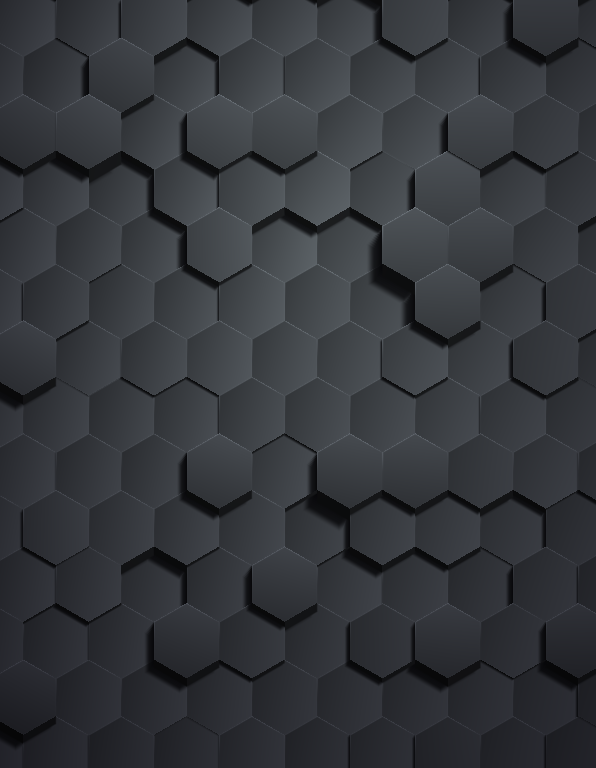
A Shadertoy shader for this pattern:

```glsl
const vec2 LATTICE = vec2(1.0, 1.7320508);

float hash(vec2 p) {
    vec3 h = fract(p.xyx * 0.1031);
    h += dot(h, h.yzx + 33.33);
    return fract((h.x + h.y) * h.z);
}

// Pointy-top hexagon, one unit between its vertical sides
float hexagon(vec2 p) {
    p = abs(p);
    return max(p.x, dot(p, vec2(0.5, 0.8660254))) - 0.5;
}

vec2 nearestCenter(vec2 p) {
    vec2 a = round(p / LATTICE) * LATTICE;
    vec2 b = (round(p / LATTICE - 0.5) + 0.5) * LATTICE;
    return dot(p - a, p - a) < dot(p - b, p - b) ? a : b;
}

// Shallow steps, some middling, a few tall and a few sunken cells
float cellHeight(vec2 center) {
    vec2 id = round(center * vec2(2.0, 1.1547005)) + 60.0;
    float kind = hash(id);
    float raised = 0.27 * step(0.66, kind) + 0.45 * step(0.83, kind);
    return 0.22 * hash(id + 17.0) + raised - 0.5 * step(kind, 0.07);
}

// Shadow swept to the lower left, softer away from its caster
float castShadow(vec2 p, float rise) {
    float shade = 0.0;
    for (int i = 1; i <= 10; i++) {
        float t = float(i) / 10.0;
        float d = hexagon(p + vec2(0.14, 0.24) * rise * t);
        float blur = 0.015 + 0.045 * t * rise;
        shade = max(shade, (1.0 - 0.2 * t) * smoothstep(blur, -blur, d));
    }
    return shade * smoothstep(0.0, 0.2, rise);
}

void mainImage(out vec4 fragColor, in vec2 fragCoord) {
    vec2 uv = fragCoord / iResolution.xy;
    float pixel = 11.76 / iResolution.y;
    vec2 p = fragCoord * pixel - vec2(0.857, 10.61);
    vec2 center = nearestCenter(p);
    vec2 local = p - center;
    float height = cellHeight(center);

    // Broad light from above the middle
    float light = 1.06 - 1.18 * length((uv - vec2(0.52, 0.70)) * vec2(0.95, 0.95));
    vec3 base = mix(vec3(0.105, 0.105, 0.13), vec3(0.29, 0.31, 0.325), light);

    // Sloped tone on each face; tall faces are lit from the top
    vec2 slope = mix(vec2(0.34, -0.16), vec2(0.10, 0.26), smoothstep(0.3, 0.75, height));
    vec3 color = base * (1.0 + dot(local, slope) + 0.08 * (hash(center + 90.0) - 0.5));

    // Fine bright rim, strongest on the upper edges
    float rim = smoothstep(0.008 + pixel, 0.0, -hexagon(local));
    float facing = smoothstep(0.1, 0.8, dot(normalize(local + 1e-5), vec2(-0.2, 0.98)));
    color += base * rim * (0.04 + 0.42 * facing);

    // Shadows, then side walls, of the higher cells above and to the right
    float shadow = 0.0;
    float wall = 0.0;
    float wallTone = 0.0;
    for (int i = 0; i < 3; i++) {
        float angle = float(i) * 1.0471976;
        vec2 neighbor = center + vec2(cos(angle), sin(angle));
        float rise = cellHeight(neighbor) - height;
        if (rise <= 0.0) continue;
        vec2 q = p - neighbor;
        shadow = max(shadow, castShadow(q, rise));
        if (i == 0) continue;
        float cover = smoothstep(pixel, -pixel, hexagon(q + vec2(0.0, 0.16 * rise)));
        cover *= smoothstep(0.03, 0.12, rise);
        if (cover > wall) {
            wall = cover;
            wallTone = i == 2 ? 0.36 : 0.18;
        }
    }
    color = mix(color, vec3(0.012, 0.012, 0.02), 0.98 * shadow);
    color = mix(color, base * wallTone, wall);
    fragColor = vec4(color, 1.0);
}
```
